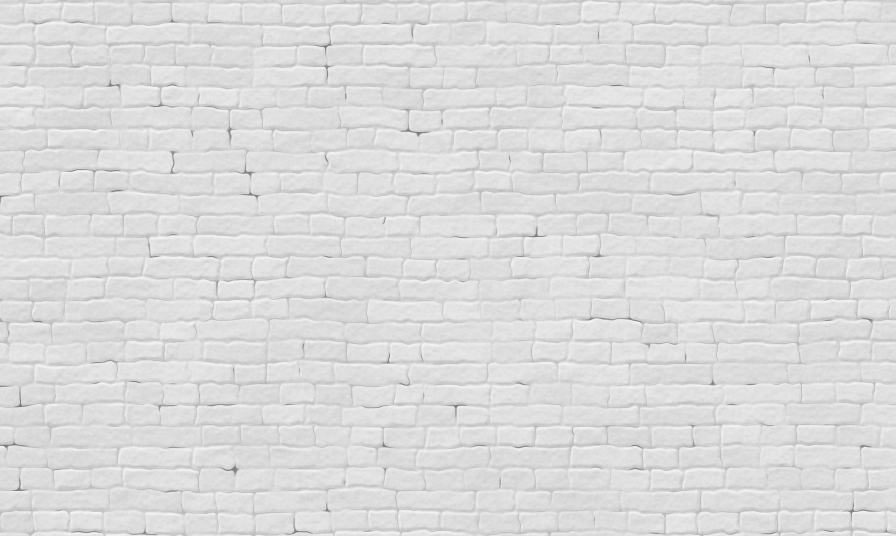
Write a Shadertoy shader that draws this texture.

```glsl
const float ROWS = 25.3;            // courses down the canvas
const float STRETCHER = 3.52;       // long brick, in course heights
const float JOINT = 0.05;           // half the mortar width
const vec2 LIGHT = vec2(-0.35, 0.94);

const vec3 PAINT = vec3(0.872);
const vec3 HIGHLIGHT = vec3(0.945);
const vec3 SHADE = vec3(0.70);
const vec3 HOLE = vec3(0.42);

float hash(vec2 p) {
    return fract(sin(dot(p, vec2(127.1, 311.7))) * 43758.5453);
}

float noise(vec2 p) {
    vec2 i = floor(p), f = fract(p);
    f = f * f * (3.0 - 2.0 * f);
    return mix(mix(hash(i), hash(i + vec2(1, 0)), f.x),
               mix(hash(i + vec2(0, 1)), hash(i + vec2(1, 1)), f.x), f.y);
}

float fbm(vec2 p) {
    float sum = 0.0, amp = 0.5;
    for (int i = 0; i < 4; i++) {
        sum += amp * noise(p);
        p = p * 2.03 + 17.3;
        amp *= 0.5;
    }
    return sum;
}

float roundedBox(vec2 p, vec2 halfSize, float radius) {
    vec2 q = abs(p) - halfSize + radius;
    return length(max(q, 0.0)) + min(max(q.x, q.y), 0.0) - radius;
}

// Hand-laid wobble of the courses
vec2 wobble(vec2 p) {
    vec2 slow = vec2(noise(p * 0.6), noise(p * vec2(0.35, 0.5) + 40.0)) - 0.5;
    vec2 ragged = vec2(noise(p * 3.1 + 9.0), noise(p * 2.7 + 70.0)) - 0.5;
    return p + slow * vec2(0.2, 0.24) + ragged * 0.13;
}

// x: signed distance to the brick, y: random value of the brick
vec2 brick(vec2 p) {
    float row = floor(p.y);
    float x = p.x / STRETCHER + 0.25 * mod(row, 2.0) + 0.35 * hash(vec2(row, 3.0));
    x += 0.16 * noise(vec2(x * 1.3, row * 7.0));
    float cell = floor(x), f = fract(x);

    // Some stretchers are cut into two headers
    float headerShare = mod(row, 2.0) < 1.0 ? 0.78 : 0.25;
    float left = 0.0, right = 1.0;
    if (hash(vec2(cell, row)) < headerShare) {
        float cut = 0.5 + 0.12 * (hash(vec2(cell + 5.0, row)) - 0.5);
        if (f < cut) right = cut;
        else left = cut;
    }
    vec2 local = vec2((f - 0.5 * (left + right)) * STRETCHER, fract(p.y) - 0.5);
    vec2 halfSize = vec2(0.5 * (right - left) * STRETCHER, 0.5) - JOINT;
    return vec2(roundedBox(local, halfSize, 0.13), hash(vec2(cell + left, row + 31.0)));
}

// Relief of brick faces under thick, lumpy paint
float relief(vec2 p, float softness) {
    vec2 b = brick(wobble(p));
    float filled = smoothstep(0.3, 0.65, noise(p * 0.9 + 23.0));
    float face = smoothstep(JOINT + 0.01, -softness - 0.04, b.x);
    float lumps = fbm(p * vec2(1.6, 2.2)) * 0.7 + fbm(p * vec2(4.2, 5.2) + 8.0) * 0.55;
    return face * mix(0.45, 1.0, filled) * (0.75 + 0.4 * b.y) + lumps;
}

void mainImage(out vec4 fragColor, in vec2 fragCoord) {
    float pixel = ROWS / iResolution.y;
    float softness = max(0.06, pixel);
    vec2 p = fragCoord * pixel - vec2(0.0, 0.17);

    // Slanting light from above
    vec2 stepToLight = LIGHT * 0.07;
    float slope = relief(p - stepToLight, softness) - relief(p + stepToLight, softness);

    // Painted faces, with a slight change of tone per brick
    vec2 b = brick(wobble(p));
    vec3 color = PAINT + 0.03 * (b.y - 0.5) + 0.04 * (fbm(p * 0.25 + 3.0) - 0.47);
    color = mix(color, HIGHLIGHT, clamp(slope * 0.95, 0.0, 1.0));
    color = mix(color, SHADE, clamp(-slope * 0.6, 0.0, 1.0));

    // Broken crevice lines and open pits in the mortar
    float joint = smoothstep(JOINT - softness, JOINT + 0.01, b.x);
    float cracked = smoothstep(0.35, 0.8, noise(p * vec2(1.3, 1.9) + 51.0));
    color = mix(color, SHADE, joint * mix(0.15, 0.75, cracked));
    float pit = smoothstep(0.76, 0.95, noise(p * vec2(1.1, 1.7) + 90.0));
    color = mix(color, HOLE, joint * pit * 0.8);

    // Fine grain of the paint
    color += 0.022 * (noise(p * 11.0) - 0.5);
    fragColor = vec4(color, 1.0);
}
```
